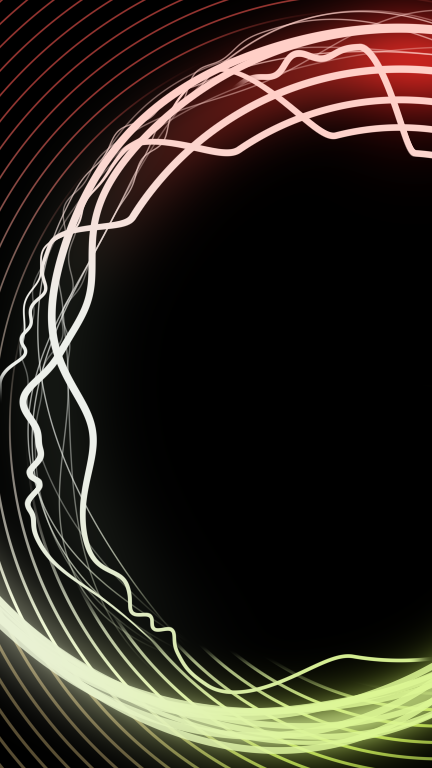
Write a Shadertoy shader that draws this background.

```glsl
// A dark void framed by a ring of tangled luminous strands, red above and green below.
// Every curve is a radius as a function of angle around one centre; strokes, glows and
// fine spiral lines are then layered by their distance to those curves.

const vec2 CENTRE = vec2(0.521, 0.499);
const int STRANDS = 6;
const int FILAMENTS = 7;
const int BAND_LINES = 9;

float hash(float n) {
    n = fract(n * 0.1031 + 0.17);
    n *= n + 33.33;
    return fract(n * (n + n));
}

float bump(float x, float middle, float width) {
    float d = (x - middle) / width;
    return exp(-d * d);
}

float fall(float low, float high, float x) {
    return 1.0 - smoothstep(low, high, x);
}

float stroke(float d, float halfWidth, float pixel) {
    return 1.0 - smoothstep(halfWidth - 0.7 * pixel, halfWidth + 0.7 * pixel, abs(d));
}

// Angle t is zero at the left, positive upward and negative downward.
float strandRadius(int id, float t) {
    if (id == 0) return 0.465 + 0.017 * bump(t, 0.75, 0.4) - 0.06 * bump(t, -0.15, 0.22)
        - 0.024 * bump(t, -0.62, 0.07) - 0.025 * bump(t, -0.81, 0.08)
        + 0.009 * sin(70.0 * t) * bump(t, -0.77, 0.07) - 0.106 * fall(-1.4, -1.0, t);
    if (id == 1) return 0.463 - 0.042 * bump(t, 0.27, 0.2) + 0.03 * bump(t, -0.04, 0.07)
        + 0.05 * bump(t, -0.4, 0.2) + 0.009 * sin(75.0 * t) * bump(t, -0.26, 0.07);
    if (id == 2) return 0.411 + 0.08 * fall(0.38, 0.56, t) - 0.013 * bump(t, 0.26, 0.035)
        + 0.006 * sin(65.0 * t) * bump(t, 0.12, 0.07) + 0.03 * fall(0.0, 0.1, t);
    if (id == 3) return 0.371 + 0.1 * fall(0.7, 0.97, t) + 0.025 * fall(0.3, 0.5, t)
        + 0.007 * sin(38.0 * t) * bump(t, 0.35, 0.2);
    if (id == 4) return 0.335 + 0.142 * fall(1.02, 1.32, t)
        - 0.018 * bump(t, 0.82, 0.09);
    return 0.302 + 0.14 * fall(1.45, 1.64, t) + 0.01 * sin(36.0 * t) * bump(t, 1.25, 0.13);
}

float strandWidth(int id, float t) {
    if (id == 0) return mix(0.0024, 0.005, smoothstep(-0.8, 0.0, t));
    if (id == 1) return 0.0036 * smoothstep(-0.8, -0.05, t) + 0.001;
    if (id == 2) return mix(0.0022, 0.0048, smoothstep(0.3, 0.6, t));
    if (id == 3) return mix(0.0012, 0.0045, smoothstep(0.5, 0.9, t));
    return mix(0.0015, 0.0043, smoothstep(0.9, 1.25, t));
}

float strandStart(int id) {
    return id == 0 ? -1.7 : id == 1 ? -0.85 : id == 2 ? -0.05 : id == 3 ? 0.05 : id == 4 ? 0.65 : 1.05;
}

float filamentRadius(float seed, float t) {
    float wave = sin((2.0 + 4.0 * hash(seed)) * t + 6.28 * hash(seed + 11.0));
    float curl = sin(34.0 * t + 9.0 * seed) * bump(t, hash(seed + 23.0) * 1.3, 0.16);
    return 0.462 + 0.03 * wave + 0.007 * curl;
}

float bandRadius(float t) {
    return 0.688 + 0.171 * t;
}

void mainImage(out vec4 fragColor, in vec2 fragCoord) {
    float pixel = 1.0 / iResolution.y;
    vec2 p = fragCoord * pixel;
    vec2 q = p - CENTRE;
    float r = length(q);
    float t = atan(q.y, -q.x);
    float top = smoothstep(0.55, 0.9, p.y);
    float bottom = fall(0.12, 0.45, p.y);
    float right = smoothstep(0.0, 0.5, p.x);

    // Colours follow the height, and the green deepens toward the right.
    vec3 lowTint = mix(vec3(0.88, 0.91, 0.8), vec3(0.83, 0.93, 0.56), right);
    vec3 tint = mix(mix(vec3(0.93, 0.94, 0.92), vec3(1.0, 0.81, 0.78), top), lowTint, bottom);

    // Soft halo around the ring.
    vec3 color = vec3(0.075, 0.085, 0.07) * bump(r, 0.45, 0.07) * fall(0.4, 1.2, abs(t));
    float redGlow = bump(r, 0.425, 0.06) * smoothstep(0.2, 1.5, t);
    color += vec3(0.48, 0.11, 0.09) * redGlow;
    color += vec3(0.3, 0.03, 0.03) * bump(length(p - vec2(0.54, 0.91)), 0.0, 0.09);

    // Fine spiral lines outside the ring.
    float spacing = 0.0215;
    float spiral = r + 0.055 * t;
    float lineDistance = (fract(spiral / spacing) - 0.5) * spacing;
    float band = r - bandRadius(t);
    float low = fall(-0.6, 0.0, t);
    float outside = smoothstep(-0.01, 0.02, r - 0.5 + 0.1 * smoothstep(0.5, 1.2, -t));
    float beyond = smoothstep(0.0, 0.02, band) * low;
    vec3 lineTint = mix(mix(vec3(0.55, 0.5, 0.46), vec3(0.68, 0.24, 0.22), top), tint * 0.85, low);
    vec3 outerTint = mix(vec3(0.4, 0.35, 0.23), vec3(0.6, 0.7, 0.27), smoothstep(0.15, 0.4, p.x));
    lineTint = mix(lineTint, outerTint, beyond);
    float lines = stroke(lineDistance, mix(0.0011, 0.002, low), pixel) * outside;
    color = mix(color, lineTint, lines * 0.85);

    // Thin loose filaments.
    for (int i = 0; i < FILAMENTS; i++) {
        float seed = float(i) + 1.0;
        float radius = filamentRadius(seed, t);
        float slope = (filamentRadius(seed, t + 0.002) - radius) / 0.002;
        float d = (r - radius) / length(vec2(1.0, slope / max(r, 0.1)));
        float visible = smoothstep(-0.9, -0.5, t) * (0.3 + 0.4 * hash(seed + 31.0));
        color = mix(color, tint, stroke(d, 0.0009, pixel) * visible);
    }

    // Glowing band along the lower edge.
    float bandWidth = mix(0.012, 0.032, smoothstep(0.5, 1.5, -t));
    float bandMask = fall(-0.35, -0.15, t);
    vec3 glowTint = mix(vec3(0.5, 0.51, 0.43), vec3(0.42, 0.5, 0.13), right);
    color += glowTint * bump(band, 0.0, 0.055) * bandMask * 0.75;
    color = mix(color, lowTint * 0.92, bump(band, 0.0, bandWidth * 0.9) * bandMask * 0.75);
    for (int i = 0; i < BAND_LINES; i++) {
        float k = float(i);
        float offset = bandWidth * sin((1.2 + 1.6 * hash(k + 41.0)) * t + 6.28 * hash(k + 53.0));
        float cover = stroke(band - offset, 0.0025 + 0.003 * hash(k + 67.0), pixel);
        color = mix(color, lowTint * 1.04, cover * bandMask * 0.85);
    }

    // Main strands, drawn with a distance corrected for their slope.
    for (int i = 0; i < STRANDS; i++) {
        float radius = strandRadius(i, t);
        float slope = (strandRadius(i, t + 0.002) - radius) / 0.002;
        float d = (r - radius) / length(vec2(1.0, slope / max(r, 0.1)));
        float start = strandStart(i);
        float visible = smoothstep(start, start + 0.1, t);
        color = mix(color, tint, stroke(d, strandWidth(i, t), pixel) * visible);
    }

    fragColor = vec4(clamp(color, 0.0, 1.0), 1.0);
}
```
